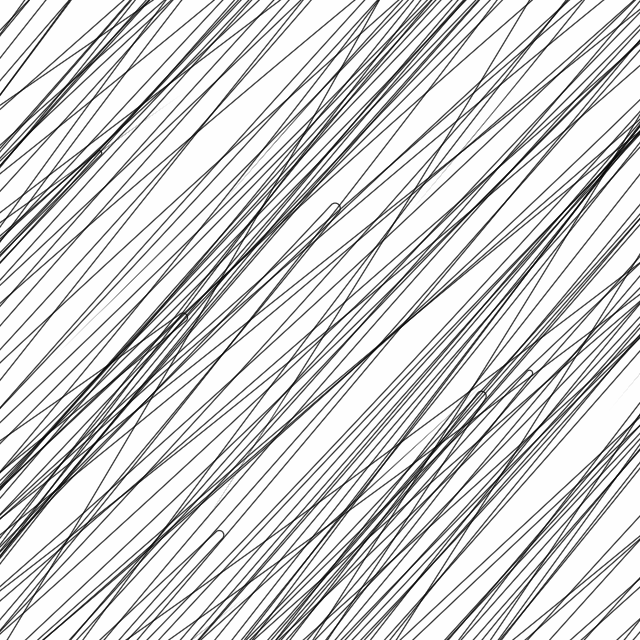
A three.js fragment shader for this pattern:

```glsl
// Dense diagonal pen hatching: thin, almost straight black strokes on white paper.
// Loose lines, tight bundles, hairpin turns and tapering strokes are each placed
// by hashes about a common direction, and their ink coverage is multiplied together.

varying vec2 vUv;

const vec3 PAPER = vec3(0.995);
const vec3 INK = vec3(0.02);

const float LINE_WIDTH = 0.0016;    // pen width
const float EDGE = 0.002;           // width of the smoothed edge
const float MAIN_ANGLE = 0.82;      // common stroke direction, radians
const float ANGLE_SPREAD = 0.2;     // spread of single lines
const float BUNDLE_TILT = 0.09;     // spread of whole bundles
const float BUNDLE_FAN = 0.075;     // spread inside a bundle
const float BUNDLE_WIDTH = 0.024;
const float BEND = 0.03;            // largest curvature of a stroke
const float REACH = 0.72;           // half the extent across the strokes
const float TURN_RADIUS = 0.006;    // roundness of a hairpin
const float TURN_OPENING = 0.035;   // how fast a hairpin widens
const float TAPER = 0.35;           // length over which a stroke thins out

const int SINGLES = 86;
const int BUNDLES = 9;
const int BUNDLE_LINES = 6;
const int HAIRPINS = 6;
const int TAPERED = 8;

float hash(float n, float seed) {
    return fract(sin(n * 12.9898 + seed * 78.233) * 43758.5453);
}

// Random value from -1 to 1
float signedHash(float n, float seed) {
    return hash(n, seed) * 2.0 - 1.0;
}

// Bell-shaped random value with a deviation of about one half
float bell(float n, float seed) {
    return hash(n, seed) + hash(n, seed + 0.37) + hash(n, seed + 0.71) - 1.5;
}

vec2 rotate(vec2 p, float angle) {
    float c = cos(angle);
    float s = sin(angle);
    return vec2(c * p.x + s * p.y, c * p.y - s * p.x);
}

// Stroke frame: x runs along the stroke, y across it, with a slight bend
vec2 strokeFrame(vec2 p, vec2 pivot, float tilt, float bend) {
    vec2 q = rotate(p - pivot, tilt);
    q.y -= bend * q.x * q.x;
    return q;
}

// Share of a smoothed edge cell that lies inside the pen line
float coverage(float d, float width) {
    float h = width * 0.5;
    float e = EDGE * 0.5;
    return max(min(h, d + e) - max(-h, d - e), 0.0) / EDGE;
}

// Evenly spaced but jittered offset across the strokes
float spacedOffset(float index, float count, float seed) {
    return REACH * (2.0 * (index + hash(index, seed)) / count - 1.0);
}

void main() {
    vec2 p = rotate(vUv - 0.5, MAIN_ANGLE);
    float clear = 1.0;

    // Single lines across the whole canvas
    for (int i = 0; i < SINGLES; i++) {
        float n = float(i);
        vec2 pivot = vec2(signedHash(n, 1.1) * 0.4, spacedOffset(n, float(SINGLES), 2.3));
        vec2 q = strokeFrame(p, pivot, bell(n, 3.7) * ANGLE_SPREAD, signedHash(n, 4.9) * BEND);
        clear *= 1.0 - coverage(abs(q.y), LINE_WIDTH);
    }

    // Bundles of lines that nearly merge around a shared pivot
    for (int b = 0; b < BUNDLES; b++) {
        float n = float(b);
        vec2 pivot = vec2(signedHash(n, 5.3) * 0.5, spacedOffset(n, float(BUNDLES), 6.1) * 0.85);
        vec2 center = strokeFrame(p, pivot, bell(n, 7.9) * BUNDLE_TILT, 0.0);
        for (int j = 0; j < BUNDLE_LINES; j++) {
            float k = n * float(BUNDLE_LINES) + float(j);
            vec2 shift = vec2(0.0, bell(k, 8.3) * BUNDLE_WIDTH);
            vec2 q = strokeFrame(center, shift, bell(k, 9.7) * BUNDLE_FAN, signedHash(k, 10.1) * BEND);
            clear *= 1.0 - coverage(abs(q.y), LINE_WIDTH);
        }
    }

    // Hairpin turns: rounded wedges that open toward the lower left
    for (int i = 0; i < HAIRPINS; i++) {
        float n = float(i);
        vec2 tip = vec2(signedHash(n, 11.9) * 0.3 - 0.1, spacedOffset(n, float(HAIRPINS), 12.7) * 0.6);
        vec2 q = strokeFrame(p, tip, bell(n, 13.3) * ANGLE_SPREAD, signedHash(n, 14.1) * BEND);
        float radius = TURN_RADIUS * (0.5 + hash(n, 15.7)) + TURN_OPENING * max(-q.x, 0.0);
        float d = abs(length(vec2(max(q.x, 0.0), q.y)) - radius);
        clear *= 1.0 - coverage(d, LINE_WIDTH);
    }

    // Strokes that thin out and end inside the canvas
    for (int i = 0; i < TAPERED; i++) {
        float n = float(i);
        vec2 tip = vec2(signedHash(n, 16.3) * 0.4, spacedOffset(n, float(TAPERED), 17.9) * 0.7);
        vec2 q = strokeFrame(p, tip, bell(n, 18.1) * ANGLE_SPREAD, signedHash(n, 19.3) * BEND);
        float side = hash(n, 20.9) < 0.5 ? -1.0 : 1.0;
        float width = LINE_WIDTH * smoothstep(0.0, TAPER, q.x * side);
        clear *= 1.0 - coverage(abs(q.y), width);
    }

    gl_FragColor = vec4(mix(INK, PAPER, clear), 1.0);
}
```
